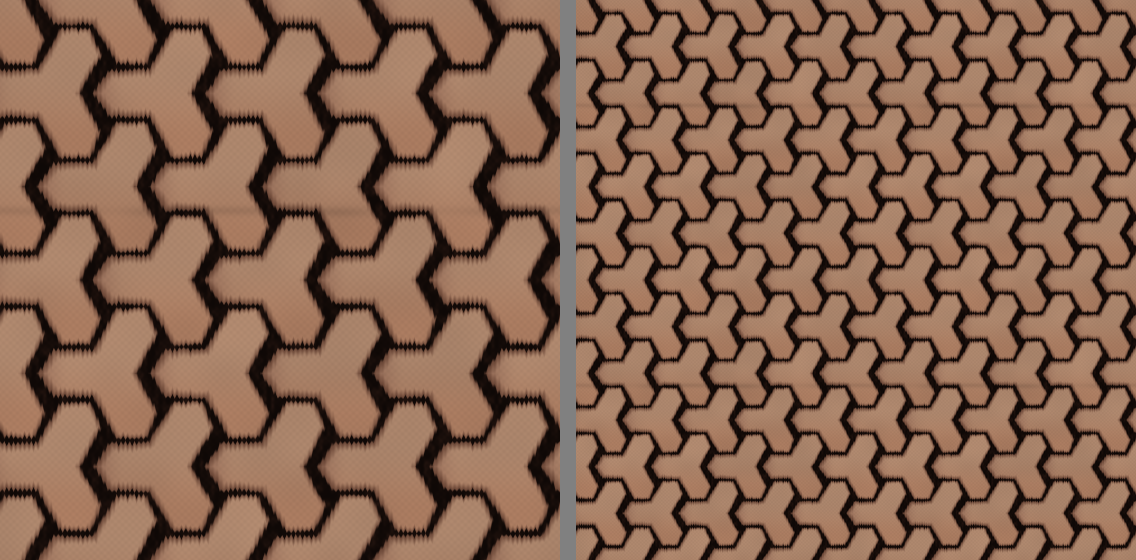
Left: one tile. Right: repeated 2 by 2.
A Shadertoy shader for this pattern:

```glsl
const float COLUMNS = 5.0;
const float ROWS = 6.0;
const float ROW_PITCH = COLUMNS / ROWS;
const float TEETH = 25.0;
const float TAU = 6.2831853;

const vec3 GAP_DARK = vec3(0.055, 0.030, 0.022);
const vec3 GAP_BROWN = vec3(0.150, 0.085, 0.062);
const vec3 RIM_BROWN = vec3(0.40, 0.26, 0.20);
const vec3 TAN_UPPER = vec3(0.67, 0.52, 0.42);
const vec3 TAN_LOWER = vec3(0.655, 0.475, 0.37);

float hash(vec2 cell) {
    uvec2 n = uvec2(ivec2(cell)) * uvec2(1597334673u, 3812015801u);
    uint h = (n.x ^ n.y) * 747796405u + 2891336453u;
    h = ((h >> 15u) ^ h) * 277803737u;
    return float((h >> 8u) & 65535u) / 65535.0;
}

// Value noise that wraps after the given number of cells
float wrappedNoise(vec2 p, vec2 period) {
    vec2 i = floor(p), f = fract(p);
    f = f * f * (3.0 - 2.0 * f);
    vec2 lo = mod(i, period), hi = mod(i + 1.0, period);
    return mix(mix(hash(lo), hash(vec2(hi.x, lo.y)), f.x),
               mix(hash(vec2(lo.x, hi.y)), hash(hi), f.x), f.y);
}

// Signed distance to a three-lobed tile; q.y is already mirrored to be positive
float tripodDistance(vec2 q, float corner) {
    const vec2 rim[7] = vec2[7](
        vec2(-0.534, 0.0), vec2(-0.406, 0.189), vec2(-0.046, 0.195), vec2(0.163, 0.553),
        vec2(0.382, 0.553), vec2(0.465, 0.365), vec2(0.269, 0.0));
    float nearest = 1e3, side = 1.0;
    for (int i = 0; i < 6; i++) {
        vec2 edge = rim[i + 1] - rim[i];
        vec2 w = q - rim[i];
        vec2 v = w - edge * clamp(dot(w, edge) / dot(edge, edge), 0.0, 1.0);
        nearest = min(nearest, dot(v, v));
        bvec3 c = bvec3(q.y >= rim[i].y, q.y < rim[i + 1].y, edge.x * w.y > edge.y * w.x);
        if (all(c) || all(not(c))) side = -side;
    }
    return side * sqrt(nearest) - corner;
}

// Comb of uneven teeth along x, zero at each tooth boundary
float combTooth(float x, float row) {
    float t = x * TEETH;
    float reach = 0.5 + hash(vec2(mod(floor(t), TEETH * COLUMNS), row));
    return reach * (1.0 - abs(2.0 * fract(t) - 1.0));
}

// Nearest tile: distance, position inside it and its wrapped index
float nearestTile(vec2 p, float toothLength, out vec2 local, out vec2 id) {
    float best = 1e3;
    float baseRow = round(p.y / ROW_PITCH);
    for (int j = -1; j <= 1; j++) {
        float row = baseRow + float(j);
        float shift = 0.40 + 0.5 * mod(row + 1.0, 2.0);
        float baseColumn = round(p.x - shift);
        float tooth = toothLength * combTooth(p.x, mod(row, ROWS));
        for (int i = -1; i <= 1; i++) {
            float column = baseColumn + float(i);
            vec2 q = p - vec2(column + shift, row * ROW_PITCH);
            float d = tripodDistance(vec2(q.x, abs(q.y) + tooth), 0.036);
            if (d < best) {
                best = d;
                local = q;
                id = mod(vec2(column, row), vec2(COLUMNS, ROWS));
            }
        }
    }
    return best;
}

// Fine staggered dots, from -1 to 1
float weave(vec2 p, float frequency) {
    return cos(TAU * frequency * p.x) * cos(TAU * frequency * p.y);
}

vec3 tileColor(vec2 q, vec2 id, float depth, float grain, float mottle) {
    vec3 tan3 = mix(TAN_LOWER, TAN_UPPER, smoothstep(-0.45, 0.2, q.y));
    tan3 *= 0.985 + 0.03 * hash(id + 11.0) + 0.05 * (mottle - 0.5) + 0.022 * grain;
    // Rosy shade on the left tip
    tan3 *= mix(vec3(0.90, 0.86, 0.87), vec3(1.0), smoothstep(-0.58, -0.28, q.x));
    float softness = mix(0.085, 0.05, smoothstep(-0.4, 0.4, q.x));
    return mix(RIM_BROWN, tan3, smoothstep(-0.01, softness, depth));
}

void mainImage(out vec4 fragColor, in vec2 fragCoord) {
    vec2 p = COLUMNS * fragCoord / iResolution.xy;
    float pixel = COLUMNS / iResolution.y;

    vec2 q, id;
    float d = nearestTile(p, 0.028, q, id);
    d += 0.016 * (wrappedNoise(p * 8.0, vec2(40.0)) - 0.5);
    float grain = weave(p, 16.0);
    float mottle = wrappedNoise(p * 3.0, vec2(15.0));

    // Gap with faint brown threads
    float thread = wrappedNoise(p * vec2(30.0, 14.0), vec2(150.0, 70.0));
    vec3 gap = mix(GAP_DARK, GAP_BROWN, 0.55 * thread * thread + 0.12 * (grain + 1.0) * thread);

    vec3 color = tileColor(q, id, -d, grain, mottle);

    // Faint worn streak across one row
    float streak = exp(-pow((p.y - 3.11) / 0.045, 2.0));
    color *= 1.0 - 0.13 * streak * wrappedNoise(p * vec2(2.0, 6.0), vec2(10.0, 30.0));

    float edge = max(0.013, pixel);
    fragColor = vec4(mix(color, gap, smoothstep(-edge, edge, d)), 1.0);
}
```
